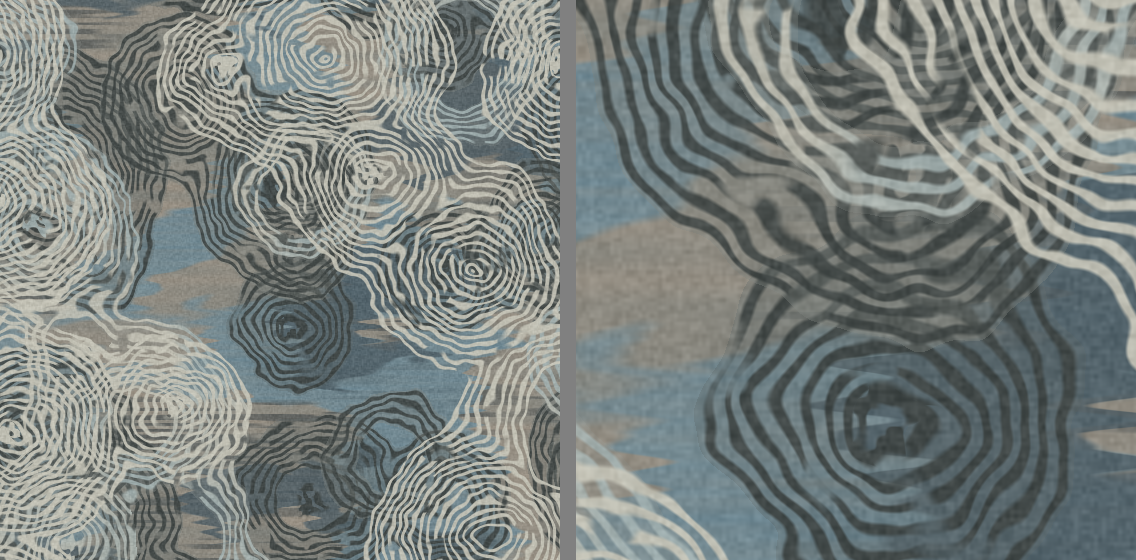
Left, the full canvas; right, a detail of the centre.
This pattern is drawn by a WebGL 1 fragment shader. Its source:

```glsl
precision highp float;
// Woven textile: wobbly dark and cream growth rings over streaked taupe and blue.
uniform vec2 u_resolution;

vec3 hash3(vec2 p) {
  vec3 q = fract(p.xyx * vec3(0.1031, 0.1030, 0.0973));
  q += dot(q, q.yxz + 33.33);
  return fract((q.xxy + q.yzz) * q.zyx);
}

float noise(vec2 p) {
  vec2 i = floor(p), f = fract(p);
  f = f * f * (3.0 - 2.0 * f);
  return mix(mix(hash3(i).x, hash3(i + vec2(1, 0)).x, f.x),
             mix(hash3(i + vec2(0, 1)).x, hash3(i + vec2(1, 1)).x, f.x), f.y);
}

float fbm(vec2 p) {
  return (4.0 * noise(p) + 2.0 * noise(p * 2.1 + 17.0) + noise(p * 4.3 + 41.0)) / 7.0;
}

float smoothMin(float a, float b, float k) {
  float h = max(k - abs(a - b), 0.0) / k;
  return min(a, b) - h * h * k * 0.25;
}

// Contours of merged, jittered discs: x = line coverage, y = ringed area.
vec2 growthRings(vec2 p, float cell, float seed, float density) {
  vec2 warp = vec2(fbm(p * 9.0 + seed), fbm(p * 9.0 + seed + 37.0)) - 0.5;
  vec2 wiggle = vec2(noise(p * 48.0 + seed), noise(p * 48.0 + seed + 61.0)) - 0.5;
  p += 0.055 * warp + 0.009 * wiggle;

  float field = 1.0, nearest = 1.0, band = 0.0, core = 1.0;
  for (int j = -1; j <= 1; j++) {
    for (int i = -1; i <= 1; i++) {
      vec2 id = floor(p / cell) + vec2(i, j);
      vec3 h = hash3(id + seed);
      float absent = step(density, h.z);
      float radius = cell * mix(0.35, 0.75, fract(h.z * 7.0));
      float dist = length(p - (id + 0.15 + 0.7 * h.xy) * cell) + 9.0 * absent;
      if (dist - radius < nearest) {
        nearest = dist - radius;
        band = radius * mix(0.4, 1.2, fract(h.z * 23.0));
      }
      field = smoothMin(field, dist - radius, 0.025);
      core = min(core, dist + step(h.x, 0.45));
    }
  }

  float turn = -field / 0.0138;
  float area = step(0.0, turn) * step(turn, floor(band / 0.0138));
  float halfWidth = 0.15 + 0.16 * noise(p * 60.0 + seed);
  float line = 1.0 - smoothstep(halfWidth - 0.1, halfWidth + 0.1, abs(fract(turn) - 0.5));
  line *= area * smoothstep(0.1, 0.24, noise(p * 38.0 + seed + 9.0));

  // Crumbled knot at the heart of some discs.
  float knot = smoothstep(0.036, 0.028, core + 0.014 * noise(p * 70.0));
  knot *= smoothstep(0.28, 0.5, noise(p * 125.0 + seed));
  return vec2(max(line, knot), area);
}

// Taupe ground with ragged patches of blue and slate and thin weft streaks.
vec3 ground(vec2 p) {
  vec2 ragged = p + vec2(0.07 * (noise(p * vec2(5.0, 120.0)) - 0.5), 0.0);
  float streak = noise(p * vec2(8.0, 190.0));
  float streakZone = smoothstep(0.4, 0.65, fbm(p * vec2(3.0, 5.0) + 71.0));

  vec3 color = mix(vec3(0.60, 0.565, 0.515), vec3(0.53, 0.53, 0.50), noise(p * vec2(4.0, 60.0)));
  color = mix(color, vec3(0.31, 0.33, 0.33), 0.75 * streakZone * smoothstep(0.5, 0.72, streak));

  float bluePatch = smoothstep(0.48, 0.51, fbm(ragged * vec2(4.0, 5.5) + 3.0));
  vec3 blue = mix(vec3(0.39, 0.51, 0.57), vec3(0.48, 0.57, 0.60), fbm(p * vec2(6.0, 40.0)));
  color = mix(color, blue, bluePatch * (0.93 - 0.25 * streak));

  float slatePatch = smoothstep(0.59, 0.62, fbm(ragged * vec2(5.0, 8.0) + 29.0));
  return mix(color, vec3(0.30, 0.36, 0.39), 0.8 * slatePatch);
}

void main() {
  vec2 p = gl_FragCoord.xy / min(u_resolution.x, u_resolution.y);
  vec3 charcoal = vec3(0.245, 0.27, 0.265);
  vec3 cream = vec3(0.77, 0.765, 0.715);
  vec3 mist = vec3(0.64, 0.70, 0.70);
  vec3 color = ground(p);

  // Dark rings lie underneath, each with a faint shadowed area.
  vec2 rings = growthRings(p, 0.31, 11.0, 0.75);
  color = mix(color, vec3(0.37, 0.41, 0.41), 0.3 * rings.y);
  color = mix(color, charcoal, 0.92 * rings.x);

  rings = growthRings(p + 0.13, 0.25, 53.0, 0.5);
  color = mix(color, vec3(0.50, 0.52, 0.50), 0.35 * rings.y);
  color = mix(color, charcoal, 0.88 * rings.x);

  // Pale rings overlap on top, drifting between mist and cream.
  vec3 pale = mix(mist, cream, smoothstep(0.35, 0.6, fbm(p * 5.0 + 83.0)));
  rings = growthRings(p + 0.07, 0.27, 97.0, 0.5);
  color = mix(color, vec3(0.57, 0.59, 0.57), 0.22 * rings.y);
  color = mix(color, pale, 0.85 * rings.x);

  rings = growthRings(p + 0.21, 0.33, 139.0, 0.65);
  color = mix(color, cream, 0.93 * rings.x);

  // Fine thread grain.
  float grain = noise(p * vec2(190.0, 420.0)) + noise(p * vec2(420.0, 240.0) + 5.0) - 1.0;
  gl_FragColor = vec4(color + 0.055 * grain, 1.0);
}
```
